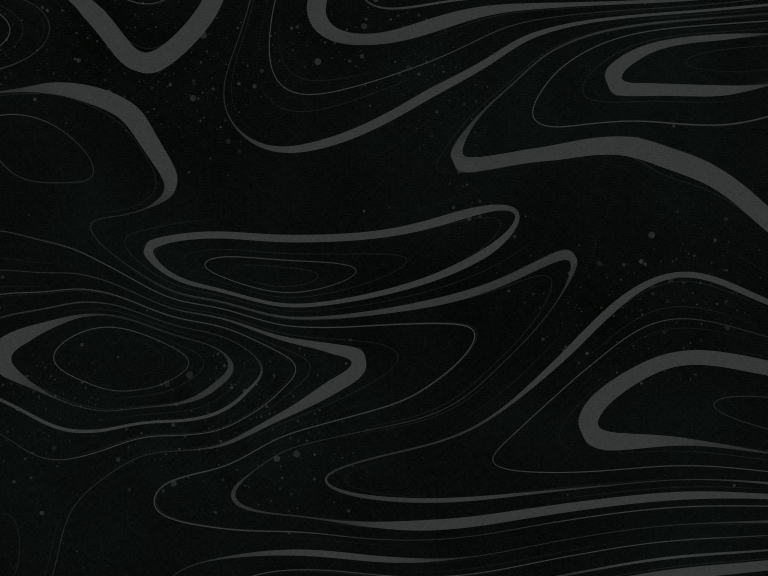
This texture is drawn by a Shadertoy shader. Its source:

```glsl
// Dark marbled ink: grey veins that swell and taper over near-black ground.
// Veins are irregular contours of a stretched, warped gradient noise field;
// scattered paint specks, a faint haze and fine grain lie on top.

const vec3  GROUND      = vec3(0.033, 0.045, 0.040);
const vec3  HAZE        = vec3(0.014, 0.021, 0.022);
const vec3  VEIN        = vec3(0.205, 0.217, 0.212);
const vec3  SPECK       = vec3(0.165, 0.180, 0.176);
const vec2  SPLASH      = vec2(0.42, 0.26);  // centre of the main speck cluster
const float LEVELS      = 11.5;    // contour levels per unit of field
const float TILT        = 0.1;     // direction of flow, radians
const vec2  STRETCH     = vec2(0.85, 2.7);
const vec2  WARP        = vec2(0.42, 0.17);
const float HAIR_HALF   = 0.0010;  // half width of the thinnest veins
const float BAND_FIELD  = 0.27;    // half width of broad veins, in levels
const float BAND_MAX    = 0.0165;  // limit of that half width on the canvas
const float GRAIN       = 0.034;
const float GRAIN_CELLS = 384.0;

float hash(vec2 p) {
    return fract(sin(dot(p, vec2(127.1, 311.7))) * 43758.5453);
}

// Gradient noise, about -0.6 to 0.6
float corner(vec2 cell, vec2 offset) {
    float angle = 6.2832 * hash(cell);
    return dot(vec2(cos(angle), sin(angle)), offset);
}

float noise(vec2 p) {
    vec2 i = floor(p), f = p - i;
    vec2 u = f * f * f * (f * (f * 6.0 - 15.0) + 10.0);
    vec2 e = vec2(0.0, 1.0);
    return mix(mix(corner(i, f), corner(i + e.yx, f - e.yx), u.x),
               mix(corner(i + e.xy, f - e.xy), corner(i + e.yy, f - e.yy), u.x), u.y);
}

// Marbled field: flowing folds, counted in contour levels
float marble(vec2 p) {
    vec2 w = p * vec2(1.3, 2.0);
    vec2 q = p + WARP * vec2(noise(w + 3.7), noise(w + 21.3));
    q += vec2(0.06, 0.03) * vec2(noise(q * 3.5 + 8.1), noise(q * 3.5 + 40.6));
    float sweep = 0.1 * sin(3.6 * q.x - 3.3) * smoothstep(0.1, 0.7, q.y);
    float c = cos(TILT), s = sin(TILT);
    vec2 r = vec2(c * q.x + s * q.y, c * q.y - s * q.x - sweep);
    return LEVELS * (noise(r * STRETCH + 5.3) + 0.6 * r.y);
}

// Smoothed cover of a stroke, dimmed when narrower than a pixel
float stroke(float dist, float halfWidth, float px) {
    float wide = max(halfWidth, 0.5 * px);
    return clamp((wide - dist) / px + 0.5, 0.0, 1.0) * min(1.0, 2.0 * halfWidth / px);
}

// One vein per level, with its own place and breadth
float veins(vec2 p, float v, float slope, float px) {
    float id = floor(v);
    float centre = 0.5 + 0.4 * (hash(vec2(id, 2.0)) - 0.5);
    float dist = abs(v - id - centre) / slope;
    float flow = noise(p * vec2(1.7, 2.4) + id * 7.3);
    // Golden ratio steps spread broad and thin veins evenly over the levels
    float breadth = smoothstep(0.2, 0.8, fract(id * 0.618)) * smoothstep(-0.2, 0.2, flow);
    float halfWidth = HAIR_HALF + breadth * min(BAND_FIELD / slope, BAND_MAX);
    float strength = mix(0.5, 1.0, smoothstep(-0.3, 0.1, flow));
    return strength * stroke(dist, halfWidth, px);
}

// Faint hairlines that run beside the veins
float hairlines(vec2 p, float v, float slope, float px) {
    float id = floor(v * 2.0);
    float centre = 0.2 + 0.6 * hash(vec2(id, 17.0));
    float dist = abs(v * 2.0 - id - centre) / (2.0 * slope);
    return smoothstep(-0.1, 0.25, noise(p * 2.3 + id * 3.1)) * stroke(dist, 0.6 * HAIR_HALF, px);
}

// Density of the main cluster, fading outward
float splash(vec2 p) {
    return smoothstep(0.28, 0.02, length((p - SPLASH) * vec2(0.8, 1.3)));
}

// Round specks of three sizes, gathered in loose clusters
float specks(vec2 p, float px) {
    float cover = 0.0;
    for (int layer = 0; layer < 3; layer++) {
        float k = float(layer);
        float cells = 22.0 + 20.0 * k;
        vec2 home = floor(p * cells);
        for (int n = 0; n < 9; n++) {
            vec2 cell = home + vec2(n % 3 - 1, n / 3 - 1);
            vec2 seed = cell + 61.0 * k;
            vec2 centre = (cell + vec2(hash(seed + 1.3), hash(seed + 4.7))) / cells;
            float cluster = smoothstep(0.08, 0.4, noise(centre * 2.4 + 12.4)) + splash(centre);
            float present = step(hash(seed + 8.9), 0.5 * cluster);
            float size = hash(seed + 15.1);
            float radius = mix(0.035, 0.14, size * size) / cells;
            float tone = 0.35 + 0.6 * hash(seed + 23.5);
            cover = max(cover, present * tone * stroke(length(p - centre), radius, px));
        }
    }
    return cover;
}

void mainImage(out vec4 fragColor, in vec2 fragCoord) {
    vec2 p = fragCoord / iResolution.y;
    float px = 1.0 / iResolution.y;

    // Field and its slope, for even stroke widths
    vec2 e = vec2(0.001, 0.0);
    float v = marble(p);
    float slope = max(length(vec2(marble(p + e.xy) - v, marble(p + e.yx) - v)) / e.x, 1.0);

    // Ground, veins and specks
    float mist = noise(p * 3.0 + 30.0) + 0.6 * noise(p * 9.0);
    mist += splash(p) * (0.5 + noise(p * 24.0));
    vec3 color = GROUND + HAZE * mist;
    color = mix(color, VEIN, 0.45 * hairlines(p, v, slope, px));
    color = mix(color, SPECK, specks(p, px));
    color = mix(color, VEIN, veins(p, v, slope, px));

    // Fine grain
    vec2 g = floor(p * GRAIN_CELLS);
    color += GRAIN * (0.5 * (hash(g) + hash(g + 71.7)) - 0.5);
    fragColor = vec4(max(color, 0.0), 1.0);
}
```
